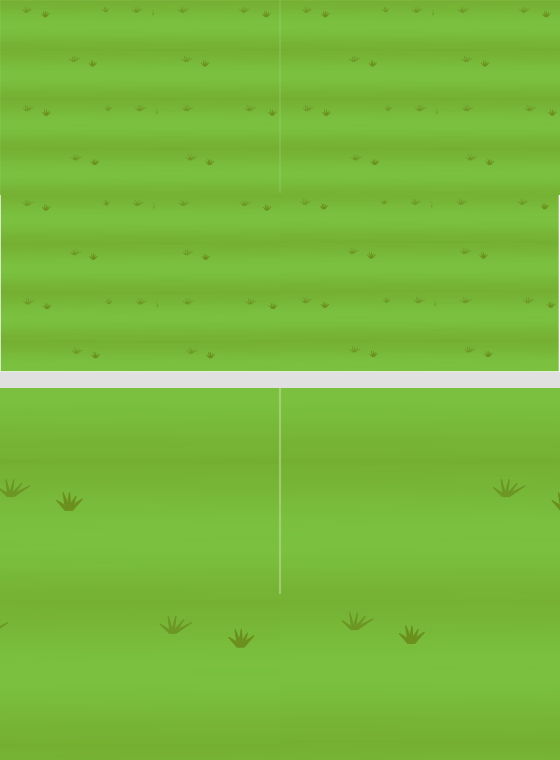
Top, the full canvas; bottom, a detail of the centre.
This texture is drawn by a Shadertoy shader. Its source:

```glsl
// Mown lawn: two by two turf tiles, each with four soft horizontal bands and
// rows of small grass tufts. Tufts are fans of tapered strokes; the tiles are
// laid slightly out of register, which leaves pale hairline seams.

// Distance to a stroke from the origin to tip, narrowing along its length
float blade(vec2 p, vec2 tip, float thick) {
    float h = clamp(dot(p, tip) / dot(tip, tip), 0.0, 1.0);
    return length(p - tip * h) - mix(thick, 0.3, h);
}

// Fan of five blades; lean pulls the right-hand blades outward
float tuft(vec2 p, vec2 size, float lean, float thick) {
    float d = 1e3;
    p.y += size.y * 0.5;
    for (int k = 0; k < 5; k++) {
        float s = float(k) * 0.5 - 1.0;
        vec2 root = vec2(s * size.x * 0.22, 0.0);
        vec2 tip = vec2(s * size.x * 0.75 + lean * (1.0 + s),
                        size.y * (1.0 - 0.45 * s * s + 0.12 * sin(s * 9.0)));
        d = min(d, blade(p - root, tip, thick));
    }
    return d;
}

// Soft coverage of a distance, px being the width of one pixel
float cover(float d, float px) {
    return smoothstep(0.6 * px, -0.6 * px, d);
}

void mainImage(out vec4 fragColor, in vec2 fragCoord) {
    // Canvas is 768 by 510 units, measured downward from the top left
    vec2 uv = fragCoord / iResolution.xy;
    vec2 p = vec2(uv.x, 1.0 - uv.y) * vec2(768.0, 510.0);
    float px = 768.0 / iResolution.x;

    // Tile under this point, with the lower tiles shifted a little
    vec2 tile = step(vec2(384.0, 267.0), p);
    vec2 local = p - tile * vec2(384.0, 265.0);
    local -= tile.y * mix(vec2(1.0, 0.0), vec2(-2.0, -1.7), tile.x);

    // Bands: slow rise to a bright crest, then a fall to the dark line
    float row = clamp(floor(local.y / 67.5), 0.0, 3.0);
    float y = local.y - row * 67.5;
    float t = y / 67.5;
    float glow = smoothstep(0.0, 0.53, t) * (1.0 - smoothstep(0.53, 1.02, t));
    vec3 color = mix(vec3(0.461, 0.693, 0.197), vec3(0.482, 0.756, 0.248), glow);

    // Narrow crease where a band begins, and faint streaks across the turf
    color -= 0.008 * smoothstep(3.0, 0.0, abs(y - 1.0));
    float streak = sin(local.y * 0.83 + sin(local.x * 0.021))
                 + sin(local.y * 0.37 + 1.7) * sin(local.x * 0.047);
    color += 0.0014 * streak;

    // Tufts: even rows are crowded, odd rows hold two pairs
    bool crowded = mod(row, 2.0) < 0.5;
    vec2 q = vec2(local.x / (1.0 + 0.023 * step(2.0, row)), 13.0 - y);
    float wide = 1e3;
    float clump = 1e3;
    for (int i = 0; i < 2; i++) {
        float n = float(i);
        float x = crowded ? 36.0 + 298.0 * n : 101.0 + 154.0 * n;
        float gap = crowded ? 26.0 + 5.0 * n : 26.0;
        wide = min(wide, tuft(q - vec2(x, 0.0), vec2(5.8, 7.0), 1.4, 0.9));
        clump = min(clump, tuft(q - vec2(x + gap, -6.0), vec2(5.5, 7.0), 0.3, 1.2));
        if (crowded) {
            vec2 single = q - vec2(187.0 + 63.0 * n, 0.0);
            wide = min(wide, tuft(single, vec2(5.8, 7.0), 1.4, 0.9));
        }
    }
    float sprout = 1e3;
    if (crowded) {
        wide = min(wide, tuft(q - vec2(145.0, 0.0), vec2(4.6, 6.0), 0.0, 0.8));
        sprout = min(blade(q - vec2(210.0, -7.0), vec2(0.6, 4.0), 1.0),
                     length(q - vec2(209.0, -1.0)) - 0.6);
    }
    color = mix(color, vec3(0.41, 0.55, 0.12), 0.75 * cover(wide, px));
    color = mix(color, vec3(0.41, 0.54, 0.10), 0.88 * cover(clump, px));
    color = mix(color, vec3(0.41, 0.56, 0.12), 0.7 * cover(sprout, px));

    // Pale seam between the upper tiles, and a faint line on their outer edge
    float seam = cover(abs(p.x - 384.0) - 0.5, px) * step(p.y, 264.0);
    float rim = cover(min(p.x, p.y) - 0.7, px) * (1.0 - tile.y);
    color = mix(color, vec3(0.72, 0.86, 0.56), max(0.6 * seam, 0.25 * rim));

    // White slivers left where the lower tiles stop short of the canvas
    float inset = min(min(p.x - 0.9, 766.2 - p.x), 509.0 - p.y);
    color = mix(color, vec3(1.0), cover(inset, px) * tile.y);

    fragColor = vec4(color, 1.0);
}
```
